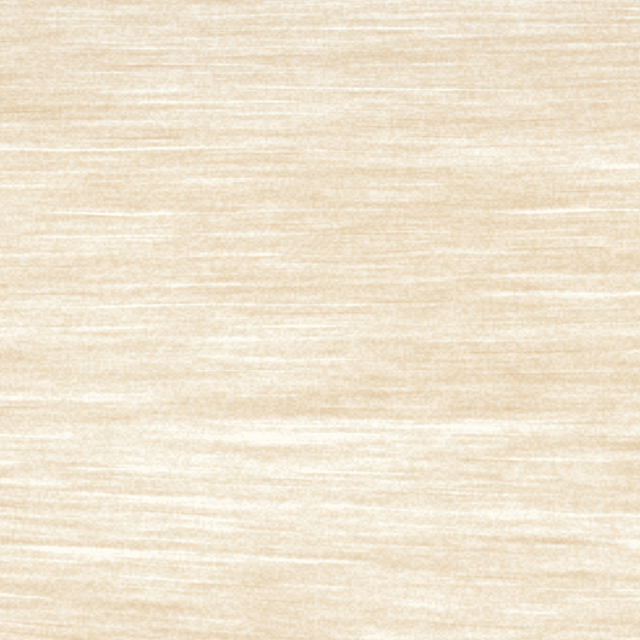
A Shadertoy shader for this texture:

```glsl
// Pale bleached wood with nearly horizontal grain.
// Stretched value noise gives bands and fibres, tapered streaks give the pores,
// and a gentle warp tilts the ribbed lower part. One tone value sets the colour.

#define BASE_COLOR vec3(0.948, 0.903, 0.822)
#define TONE_STEP vec3(0.0150, 0.0290, 0.0450)
#define CONTRAST 1.15
#define TONE_BIAS -0.40
#define PATCHES 0.55
#define BANDS 0.42
#define FIBRES 0.78
#define RIBS 1.10
#define PORES 2.35
#define SPECKLE 1.05
#define LOWER_TILT 0.072
#define GLOW 0.72

// Integer hash of a cell, result in 0..1
float hash(vec2 cell, float seed) {
    uvec2 q = uvec2(ivec2(cell)) * uvec2(1597334673u, 3812015801u);
    uint n = (q.x ^ q.y) + uint(int(seed)) * 2654435769u;
    n = (n ^ (n >> 16)) * 2246822519u;
    n = (n ^ (n >> 13)) * 3266489917u;
    n ^= n >> 16;
    return float(n >> 8) / 16777216.0;
}

// Smooth value noise in -1..1
float noise(vec2 p, float seed) {
    vec2 cell = floor(p);
    vec2 f = fract(p);
    f = f * f * (3.0 - 2.0 * f);
    float low = mix(hash(cell, seed), hash(cell + vec2(1, 0), seed), f.x);
    float high = mix(hash(cell + vec2(0, 1), seed), hash(cell + vec2(1, 1), seed), f.x);
    return 2.0 * mix(low, high, f.y) - 1.0;
}

// Thin tapered streaks, at most one per cell of a shifted row grid
float streaks(vec2 p, vec2 grid, float density, float thickness, float seed) {
    vec2 q = p * grid;
    float row = floor(q.y);
    q.x += 7.0 * hash(vec2(row, 3.0), seed);
    vec2 cell = floor(q);
    vec2 f = q - cell;

    float present = step(hash(cell, seed + 1.0), density);
    float halfLength = mix(0.22, 0.50, hash(cell, seed + 2.0));
    float along = abs(f.x - 0.5) / halfLength;
    float taper = 1.0 - smoothstep(0.55, 1.0, along);

    float center = mix(0.36, 0.64, hash(cell, seed + 3.0));
    center += 0.07 * noise(vec2(p.x * 9.0, row), seed + 4.0);
    float width = thickness * grid.y * mix(0.7, 1.25, hash(cell, seed + 5.0));
    width *= 1.0 + 0.35 * noise(vec2(p.x * 22.0, row), seed + 7.0);
    float across = (f.y - center) / (width * (0.5 + 0.5 * taper));
    float strength = mix(0.45, 1.0, hash(cell, seed + 6.0));
    return present * strength * taper * exp(-across * across);
}

// Grain coordinates: x along the fibres, y across them
vec2 grainSpace(vec2 uv) {
    float tilt = mix(LOWER_TILT, -0.012, smoothstep(0.06, 0.50, uv.y));
    float across = uv.y + tilt * uv.x * (1.0 - 0.3 * uv.x);
    across += 0.005 * noise(uv * vec2(2.6, 5.0), 11.0);
    across += 0.0012 * noise(uv * vec2(11.0, 28.0), 12.0);
    // Finer grain toward the far upper edge
    return vec2(uv.x, across + 0.22 * across * across);
}

void mainImage(out vec4 fragColor, in vec2 fragCoord) {
    vec2 uv = fragCoord / iResolution.y;
    vec2 g = grainSpace(uv);
    float ribbed = smoothstep(0.02, 0.15, uv.y) * (1.0 - smoothstep(0.34, 0.43, uv.y));

    // Broad patches and long bands
    float tone = TONE_BIAS;
    tone += PATCHES * noise(g * vec2(2.6, 9.0), 21.0);
    tone += BANDS * noise(g * vec2(2.2, 36.0), 22.0);

    // Fibres, each octave shorter and finer
    vec2 frequency = vec2(5.0, 85.0);
    float amount = FIBRES;
    for (int i = 0; i < 3; i++) {
        tone += amount * noise(g * frequency, 31.0 + float(i));
        frequency *= vec2(2.4, 1.6);
        amount *= 0.88;
    }

    // Close light and dark ribs in the lower part
    tone += RIBS * ribbed * noise(g * vec2(2.0, 80.0), 41.0);

    // Pale pores in three sizes, then faint brown ones
    float pores = 0.0;
    for (int i = 0; i < 3; i++) {
        float k = float(i);
        vec2 grid = vec2(1.5 + 1.4 * k, 23.0 + 13.0 * k);
        float density = 0.40 + 0.32 * ribbed;
        pores += (1.0 - 0.18 * k) * streaks(g, grid, density, 0.0036 - 0.0005 * k, 50.0 + 10.0 * k);
    }
    tone += PORES * min(pores, 1.2);
    tone -= 1.4 * streaks(g, vec2(4.0, 52.0), 0.30 + 0.25 * ribbed, 0.0023, 90.0);

    // Fine mottled speckle
    tone += SPECKLE * noise(uv * vec2(245.0, 290.0), 101.0);
    tone += 0.4 * SPECKLE * noise(uv * vec2(120.0, 180.0), 102.0);

    // Soft light from the lower left, cooler shade at the top
    float glow = 1.0 - smoothstep(0.0, 1.05, length((uv - vec2(0.0, 0.17)) * vec2(1.0, 1.25)));
    tone += GLOW * glow;
    vec3 color = BASE_COLOR + CONTRAST * tone * TONE_STEP;
    color -= vec3(0.012, 0.010, 0.003) * smoothstep(0.65, 1.0, uv.y);

    // Cream white limits the brightest pores
    vec3 creamWhite = vec3(1.0, 0.985, 0.945);
    fragColor = vec4(max(min(color, creamWhite), vec3(0.0)), 1.0);
}
```
